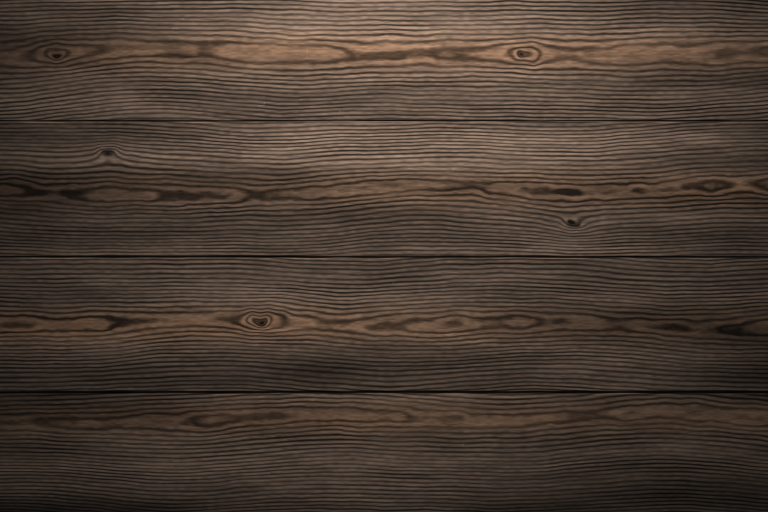
Reproduce this texture procedurally as a Shadertoy shader.

```glsl
// Four dark, weathered wooden planks with dense carved grain, knots and soft overhead light.

const float PLANK_HEIGHT = 0.265;
const float PLANK_OFFSET = 0.031;
const float RINGS_PER_UNIT = 128.0;
const vec3 UMBER = vec3(1.0, 0.835, 0.715);
const vec3 HEARTWOOD = vec3(1.08, 0.81, 0.61);

float hash(vec2 p) {
    vec3 q = fract(p.xyx * vec3(0.1031, 0.1030, 0.0973));
    q += dot(q, q.yzx + 33.33);
    return fract((q.x + q.y) * q.z);
}

float noise(vec2 p) {
    vec2 cell = floor(p), f = fract(p);
    f = f * f * (3.0 - 2.0 * f);
    return mix(mix(hash(cell), hash(cell + vec2(1, 0)), f.x),
               mix(hash(cell + vec2(0, 1)), hash(cell + vec2(1, 1)), f.x), f.y);
}

float fbm(vec2 p) {
    float sum = 0.0, weight = 0.5;
    for (int i = 0; i < 4; i++) {
        sum += weight * noise(p);
        p = p * 2.03 + 17.1;
        weight *= 0.5;
    }
    return sum;
}

// Height of the arched heartwood band above the lower edge of a plank.
float bandCentre(float row) {
    return 0.13 + (row < 0.5 ? 0.085 : 0.0);
}

// Ring distance: arches along the band, pulled into loops by the knots.
// x = ring distance, y = knot core darkness.
vec2 ringField(vec2 p, float row) {
    vec2 seed = vec2(row * 19.7, row * 7.3);
    float sway = 0.030 * (noise(p * vec2(3.1, 4.0) + seed) - 0.5);
    float d = p.y - bandCentre(row) + sway;
    float inBand = exp(-d * d / 0.0016);
    float rings = sqrt(d * d + 0.0005);
    rings += 0.024 * (fbm(p * vec2(2.6, 4.0) + seed + 40.0) - 0.5);
    rings += mix(0.0035, 0.0085, inBand) * (fbm(p * vec2(17.0, 36.0) + seed) - 0.5);

    float core = 0.0;
    float knots = clamp(row, 0.0, 2.0);
    float k = 3.0 - row;
    for (float i = 0.0; i < knots; i++) {
        float pick = hash(vec2(row + 3.0, i + 5.0));
        float size = 0.016 + 0.010 * pick;
        float rise = 0.07 * sin(k * (1.5 + 3.0 * i));
        vec2 q = p - vec2(0.11 + 0.91 * i + 0.1 * k * k, bandCentre(row) + rise);
        q.x *= 0.65;
        q += 0.010 * (vec2(noise(p * 45.0), noise(p * 45.0 + 9.0)) - 0.5);
        float r = length(q);
        rings -= 1.3 * size * exp(-r / (0.8 * size));
        core = max(core, 1.0 - smoothstep(0.1, 0.5, r / size));
    }
    return vec2(rings, core);
}

// Dark late-wood grooves, each with its own depth, worn along its length.
float grooves(float phase, vec2 p, float row) {
    float ridge = abs(fract(phase) - 0.5) * 2.0;
    float ring = floor(phase + 0.5);
    float depth = 0.65 + 0.35 * hash(vec2(ring + 50.0, row));
    float wear = 0.55 + 0.6 * noise(p * vec2(9.0, 40.0) + row * 11.0);
    float fade = 1.0 - smoothstep(0.8, 1.5, fwidth(phase));
    return smoothstep(0.2, 1.0, ridge) * depth * wear * fade;
}

float fibres(vec2 p) {
    return 0.5 * noise(p * vec2(16.0, 210.0)) + 0.5 * noise(p * vec2(90.0, 340.0)) - 0.5;
}

float overheadLight(vec2 p, float width) {
    vec2 d = p - vec2(0.53 * width, 0.93);
    return 0.24 + 1.04 * exp(-dot(d * d, vec2(1.7, 1.3)));
}

void mainImage(out vec4 fragColor, in vec2 fragCoord) {
    vec2 uv = fragCoord / iResolution.y;
    float pixel = 1.0 / iResolution.y;
    float row = floor((uv.y + PLANK_OFFSET) / PLANK_HEIGHT);
    vec2 p = vec2(uv.x, uv.y + PLANK_OFFSET - row * PLANK_HEIGHT);

    // Grain
    vec2 field = ringField(p, row);
    float phase = field.x * RINGS_PER_UNIT + 0.9 * noise(vec2(field.x * 24.0, row * 5.0));
    float groove = grooves(phase, p, row);
    float patches = fbm(uv * vec2(1.8, 11.0) + row * 13.0);
    float streaks = noise(vec2(uv.x * 1.3, uv.y * 26.0) + row * 5.0);

    // Wood tone
    float band = exp(-pow((p.y - bandCentre(row)) / 0.034, 2.0));
    float tone = 0.43 * (0.32 + 0.95 * patches + 0.40 * streaks);
    tone *= 1.0 + 0.42 * fibres(uv);
    tone *= 1.0 - 0.66 * min(groove, 1.0);
    tone *= 1.0 - 0.6 * field.y;
    tone *= 0.92 + 0.08 * abs(row - 1.5);
    vec3 color = tone * mix(UMBER, HEARTWOOD, band * (0.3 + 0.7 * patches));

    // Sparse pale scuffs
    float scuff = smoothstep(0.95, 1.0, noise(uv * vec2(95.0, 170.0)));
    color += 0.10 * scuff * noise(uv * 9.0) * UMBER;

    // Seams with a broken light lip on the plank below
    float wobble = 0.0014 * (noise(vec2(uv.x * 18.0, row)) - 0.5);
    float above = p.y + wobble;
    float below = PLANK_HEIGHT - p.y + wobble;
    float lip = smoothstep(0.001, 0.003, below) * (1.0 - smoothstep(0.003, 0.006, below));
    color += 0.14 * lip * smoothstep(0.35, 0.8, noise(vec2(uv.x * 11.0, row * 3.0))) * HEARTWOOD;
    float gap = 0.0016 + (row < 1.5 ? 0.0012 : 0.0);
    color *= mix(0.15, 1.0, smoothstep(gap - pixel, gap + pixel, min(above, below + 0.0008)));

    fragColor = vec4(color * overheadLight(uv, iResolution.x / iResolution.y), 1.0);
}
```
